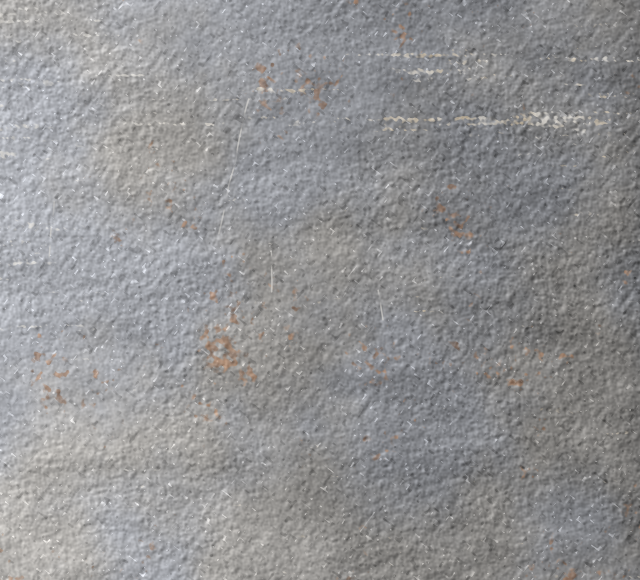
Give the GLSL for this texture, as a Shadertoy shader.

```glsl
// Weathered grey steel plate: a cool-to-dark sheen with fine side-lit grain,
// chipped horizontal scuffs, a few slanted scratches and sparse flecks of rust.
// Layered value noise supplies the relief and masks; distances draw scratches.

#define GRAIN_SCALE 122.0
#define GRAIN_DEPTH 0.17
#define LIGHT_STEP 0.0021
#define SHEEN_LEFT 0.685
#define SHEEN_RIGHT 0.475
#define MOTTLE 0.15
#define SCUFF_AMOUNT 0.75
#define RUST_AMOUNT 0.62
#define RUST_LEVEL 1.0
#define SCRATCH_COUNT 4

const vec3 COOL_TINT = vec3(0.985, 1.0, 1.035);
const vec3 WARM_TINT = vec3(1.014, 1.0, 0.980);
const vec3 PALE_SCUFF = vec3(0.87, 0.86, 0.84);
const vec3 TAN_SCUFF = vec3(0.78, 0.71, 0.60);
const vec3 RUST_DARK = vec3(0.45, 0.35, 0.29);
const vec3 RUST_LIGHT = vec3(0.76, 0.56, 0.42);
const mat2 TURN = mat2(0.8, 0.6, -0.6, 0.8);

float hash(vec2 p) {
    vec3 q = fract(vec3(p.xyx) * 0.1031);
    q += dot(q, q.yzx + 33.33);
    return fract((q.x + q.y) * q.z);
}

float noise(vec2 p) {
    vec2 cell = floor(p), f = fract(p);
    f = f * f * (3.0 - 2.0 * f);
    float low = mix(hash(cell), hash(cell + vec2(1, 0)), f.x);
    float high = mix(hash(cell + vec2(0, 1)), hash(cell + vec2(1, 1)), f.x);
    return mix(low, high, f.y);
}

float fbm(vec2 p) {
    float sum = 0.0, gain = 0.5;
    for (int i = 0; i < 5; i++) {
        sum += gain * noise(p);
        p = 2.0 * TURN * p + 17.3;
        gain *= 0.5;
    }
    return sum;
}

// Height of the gritty surface, each layer turned to hide the noise lattice
float height(vec2 p) {
    vec2 q = TURN * p * GRAIN_SCALE;
    return noise(q) + 0.5 * noise(TURN * q * 1.9 + 9.0) + 0.6 * noise(TURN * q * 0.55 + 4.0);
}

float segmentDistance(vec2 p, vec2 a, vec2 b) {
    vec2 pa = p - a, ba = b - a;
    return length(pa - ba * clamp(dot(pa, ba) / dot(ba, ba), 0.0, 1.0));
}

// Thin streaks, chipped along their length
float scuffs(vec2 p, float zone) {
    float y = p.y + 0.005 * noise(p * vec2(7.0, 3.0)) + 0.0025 * noise(p * 45.0);
    float streak = noise(vec2(p.x * 4.0, y * 120.0) + 40.0);
    float dashes = noise(vec2(p.x * 22.0, y * 190.0) + 71.0);
    float chips = noise(TURN * p * vec2(170.0, 230.0));
    float value = 0.42 * streak + 0.28 * dashes + 0.30 * chips;
    return smoothstep(0.0, 0.16, value - mix(0.86, 0.615, zone));
}

void mainImage(out vec4 fragColor, in vec2 fragCoord) {
    vec2 p = fragCoord / iResolution.y;
    vec2 uv = fragCoord / iResolution.xy;
    float pixel = 1.0 / iResolution.y;

    // Broad sheen, cloudy mottling and faint rolling bands
    float cloud = fbm(p * 3.2 + 5.0) - 0.48;
    float blotch = fbm(p * vec2(13.0, 21.0) + 31.0) - 0.48;
    float bands = noise(vec2(p.x * 1.5, p.y * 26.0)) - 0.5;
    float tone = mix(SHEEN_LEFT, SHEEN_RIGHT, smoothstep(-0.05, 0.95, uv.x + 0.2 * cloud));
    tone += MOTTLE * (0.7 * cloud + blotch) + 0.03 * bands;
    tone -= 0.06 * smoothstep(0.94, 1.02, uv.x);

    // Grain lit from the upper left, with small dark pits and bright specks
    vec2 toLight = LIGHT_STEP * vec2(-0.7, 0.7);
    float relief = height(p - toLight) - height(p + toLight);
    float rough = 0.7 + 0.6 * noise(p * 6.0 + 3.0);
    tone += GRAIN_DEPTH * rough * relief;
    tone += 0.06 * (noise(TURN * p * 260.0) - 0.5);
    tone -= 0.09 * smoothstep(0.76, 0.95, noise(TURN * p * 135.0 + 50.0));
    tone += 0.20 * smoothstep(0.86, 1.0, noise(TURN * p * 150.0 + 90.0));

    float coolness = smoothstep(0.35, 0.65, fbm(p * 4.0 + 80.0) + 0.15 * (0.5 - uv.x));
    vec3 color = tone * mix(WARM_TINT, COOL_TINT, coolness);

    // Sparse rust: small crumbs in loose clusters, more along top and bottom
    float edge = smoothstep(0.94, 1.0, uv.y) + 0.5 * smoothstep(0.08, 0.0, uv.y);
    float cluster = fbm(p * vec2(11.0, 8.0) + 12.0) + 0.05 * edge;
    float crumbs = 0.6 * fbm(p * 62.0 + 63.0) + 0.4 * noise(TURN * p * 140.0 + 8.0);
    float rust = smoothstep(0.0, 0.14, 0.85 * cluster + 0.75 * crumbs - RUST_LEVEL);
    vec3 rustColor = mix(RUST_DARK, RUST_LIGHT, noise(p * 90.0 + 22.0)) + 0.16 * relief;
    color = mix(color, rustColor, RUST_AMOUNT * rust);

    // Scuffs gather in the upper third and down the left side
    float upper = smoothstep(0.62, 0.80, uv.y) * smoothstep(1.02, 0.88, uv.y);
    upper *= mix(1.0, 0.82, uv.x);
    float left = 0.9 * smoothstep(0.38, 0.04, uv.x) * smoothstep(0.36, 0.5, uv.y);
    float zone = max(max(upper, left), 0.3) * (0.72 + 0.5 * noise(p * 5.0 + 7.0));
    float scuff = scuffs(p, clamp(zone, 0.0, 1.0));
    float tan_ = smoothstep(0.1, 0.7, uv.x) * noise(p * 30.0);
    vec3 scuffColor = mix(PALE_SCUFF, TAN_SCUFF, tan_) + 0.14 * relief;
    color = mix(color, scuffColor, SCUFF_AMOUNT * scuff);

    // Slanted hairline scratches, the first one longest
    for (int i = 0; i < SCRATCH_COUNT; i++) {
        float id = float(i);
        float shift = 0.75 * (hash(vec2(id, 4.0)) - 0.5) * min(id, 1.0);
        vec2 start = vec2(0.38 + shift, 0.60 - 0.05 * id);
        vec2 span = vec2(0.05 - 0.03 * id, 0.23) / (1.0 + 1.2 * id);
        float d = segmentDistance(p + 0.004 * noise(p * 25.0), start, start + span);
        float line = smoothstep(0.0008 + pixel, 0.0002, d);
        float worn = smoothstep(0.25, 0.65, noise(p * 60.0 + id));
        color = mix(color, PALE_SCUFF, 0.6 * line * worn);
    }

    fragColor = vec4(clamp(color, 0.0, 1.0), 1.0);
}
```
